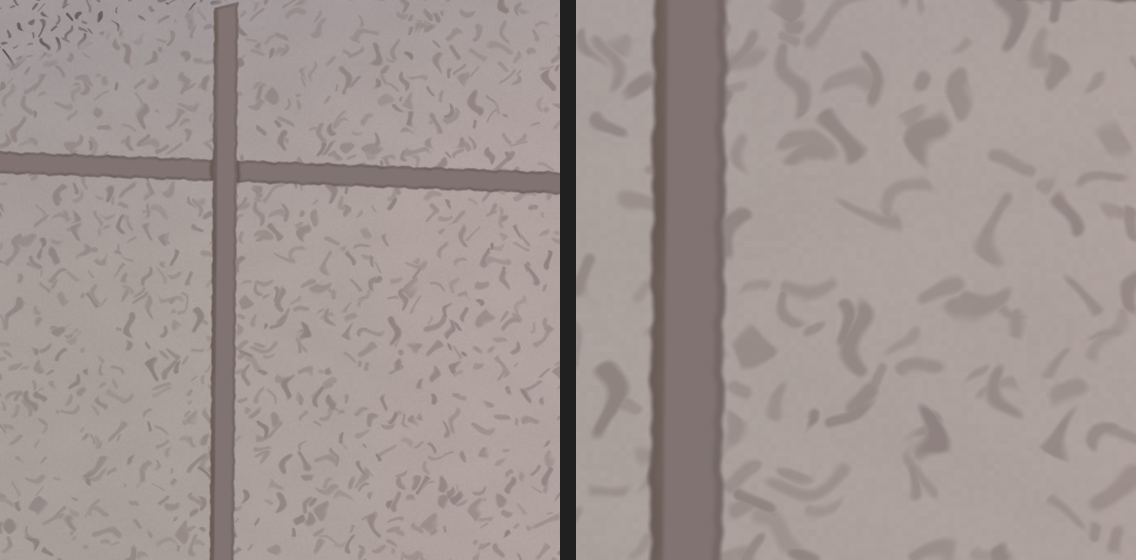
Left: the whole. Right: its middle third, enlarged.
This texture is drawn by a WebGL 1 fragment shader. Its source:

```glsl
precision highp float;
uniform vec2 u_resolution;

// Panel colours
const vec3 PANEL_LEFT = vec3(0.655, 0.620, 0.600);
const vec3 PANEL_RIGHT = vec3(0.690, 0.637, 0.625);
const vec3 PANEL_SHADE = vec3(0.625, 0.590, 0.605);
const vec3 FLECK = vec3(0.530, 0.480, 0.470);
const vec3 FAR_FLECK = vec3(0.360, 0.325, 0.330);

// Bar colours
const vec3 BAR = vec3(0.500, 0.452, 0.448);
const vec3 BAR_EDGE = vec3(0.430, 0.380, 0.370);
const vec3 BAR_GROOVE = vec3(0.390, 0.335, 0.305);

// Bar layout, in canvas units
const float POST_BOTTOM_X = 0.396;
const float POST_TOP_X = 0.404;
const float POST_HALF = 0.0215;
const float POST_END = 0.991;
const float RAIL_LEFT_Y = 0.710;
const float RAIL_SLOPE = -0.037;
const float RAIL_HALF = 0.0195;
const float EDGE_WIDTH = 0.005;
const float GROOVE_WIDTH = 0.008;

// Fleck layout
const float COARSE_CELLS = 25.0;
const float FINE_CELLS = 39.0;
const float FAR_CELLS = 46.0;
const float BLUR = 0.0022;

vec2 hash2(vec2 cell, float seed) {
  vec3 q = fract(vec3(cell.xyx + seed) * vec3(0.1031, 0.1030, 0.0973));
  q += dot(q, q.yzx + 33.33);
  return fract((q.xx + q.yz) * q.zy);
}

// Layered sines, roughly -1 to 1
float ripple(float t) {
  return 0.45 * sin(t * 97.0) + 0.35 * sin(t * 223.0 + 1.7) + 0.2 * sin(t * 431.0 + 4.1);
}

float segmentDistance(vec2 p, vec2 halfAxis) {
  float t = clamp(dot(p, halfAxis) / dot(halfAxis, halfAxis), -1.0, 1.0);
  return length(p - halfAxis * t);
}

// Scattered short strokes, one possible stroke per cell
float flecks(vec2 p, float cells, float chance, float radius, float blur, float seed) {
  vec2 g = p * cells;
  vec2 home = floor(g);
  float cover = 0.0;
  for (int j = -1; j <= 1; j++) {
    for (int i = -1; i <= 1; i++) {
      vec2 cell = home + vec2(float(i), float(j));
      vec2 place = hash2(cell, seed);
      vec2 form = hash2(cell, seed + 17.3);
      vec2 tone = hash2(cell, seed + 41.9);
      float angle = 0.9 + (form.x - 0.5) * 2.6;
      vec2 halfAxis = vec2(cos(angle), sin(angle)) * mix(0.06, 0.42, form.y);
      float d = segmentDistance(g - cell - 0.15 - 0.7 * place, halfAxis);
      float r = radius * mix(0.7, 1.25, tone.y);
      float ink = 1.0 - smoothstep(r - blur * cells, r + blur * cells, d);
      cover = max(cover, ink * step(tone.x, chance) * mix(0.4, 1.0, form.x * tone.y + 0.3 * place.x));
    }
  }
  return cover;
}

void main() {
  vec2 p = gl_FragCoord.xy / u_resolution;
  float pixel = 1.0 / min(u_resolution.x, u_resolution.y);
  float blur = max(BLUR, pixel);

  // Panel shading
  vec3 color = mix(PANEL_LEFT, PANEL_RIGHT, smoothstep(0.05, 0.95, p.x));
  float farCorner = p.y - 0.88 - 0.28 * p.x;
  color = mix(color, PANEL_SHADE, 0.8 * smoothstep(-0.5, 0.1, farCorner));
  color += 0.006 * sin(p.x * 23.0 + 3.0 * sin(p.y * 17.0)) * sin(p.y * 29.0 + p.x * 11.0);
  color += 0.012 * (hash2(floor(p * 256.0), 5.0).x - 0.5);

  // Bent flecks, crisper and smaller in the far corner
  vec2 bent = p + 0.0055 * sin(p.yx * vec2(131.0, 113.0) + 2.0 * sin(p * 47.0));
  float coarse = flecks(bent, COARSE_CELLS, 0.62, 0.125, blur * 1.3, 3.0);
  float fine = flecks(bent + 0.37, FINE_CELLS, 0.36, 0.14, blur, 71.0);
  float farZone = smoothstep(-0.015, 0.02, farCorner) * (1.0 - smoothstep(0.38, 0.42, p.x));
  color = mix(color, FLECK, 0.8 * max(coarse, fine) * (1.0 - farZone));
  float farInk = flecks(bent, FAR_CELLS, 0.75, 0.12, max(0.001, pixel), 29.0);
  color = mix(color, FAR_FLECK, 0.85 * farInk * farZone);

  // Signed distances to the bars, with ragged edges
  float postOffset = p.x - mix(POST_BOTTOM_X, POST_TOP_X, p.y);
  float railOffset = p.y - RAIL_LEFT_Y - RAIL_SLOPE * p.x;
  float post = abs(postOffset) - POST_HALF - 0.0014 * ripple(p.y + 0.3 * sign(postOffset));
  post = max(post, p.y - POST_END - 0.25 * postOffset);
  float rail = abs(railOffset) - RAIL_HALF - 0.0020 * ripple(p.x + 0.4 * sign(railOffset));

  // Horizontal bar, darkened where it meets the vertical one
  float railEdge = smoothstep(-EDGE_WIDTH - blur, -EDGE_WIDTH + blur, rail);
  vec3 railColor = mix(BAR, BAR_EDGE, railEdge * (0.7 + 0.3 * ripple(p.x * 0.7)));
  railColor = mix(BAR_GROOVE, railColor, smoothstep(0.0, 0.009, post));
  color = mix(color, railColor, 1.0 - smoothstep(-blur, blur, rail));

  // Vertical bar with a dark groove on its left
  float postEdge = smoothstep(-EDGE_WIDTH - blur, -EDGE_WIDTH + blur, post);
  vec3 postColor = mix(BAR, BAR_EDGE, 0.65 * postEdge);
  float groove = 1.0 - smoothstep(GROOVE_WIDTH - blur, GROOVE_WIDTH + blur, postOffset + POST_HALF);
  float grooveWear = 0.6 + 0.2 * ripple(p.y * 0.15) - 0.25 * smoothstep(0.68, 0.8, p.y);
  postColor = mix(postColor, BAR_GROOVE, groove * grooveWear);
  color = mix(color, postColor, 1.0 - smoothstep(-blur, blur, post));

  gl_FragColor = vec4(color, 1.0);
}
```
